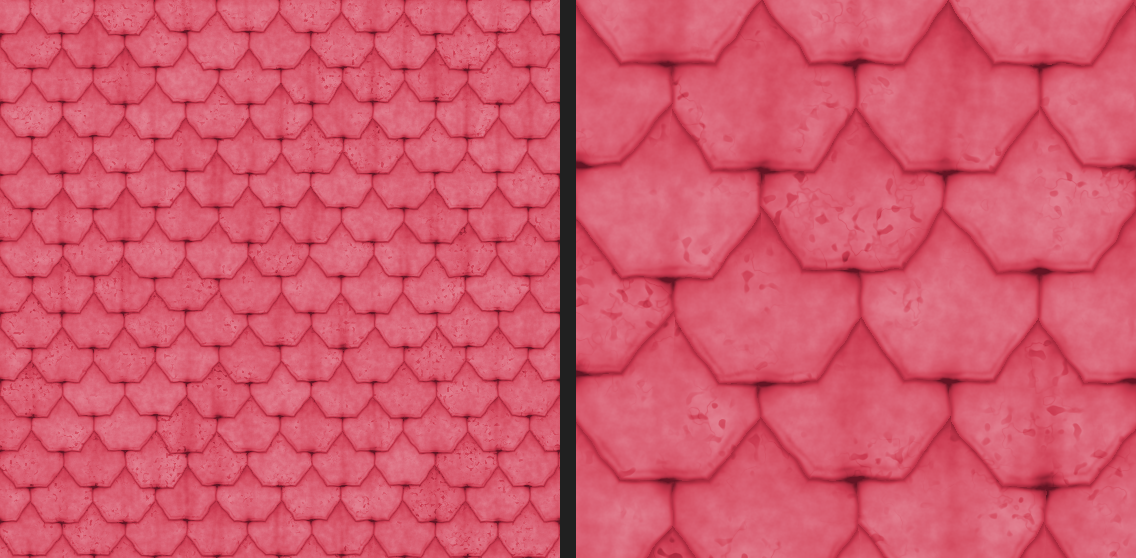
Left: the whole. Right: its middle third, enlarged.
A WebGL 1 fragment shader for this texture:

```glsl
precision highp float;

uniform vec2 u_resolution;

// Layout, lengths in tile widths
const vec2 TILES = vec2(9.0, 16.0);
const float ROW_OFFSET = 0.05;
const float ROW_HEIGHT = 0.56;
const float FLAT_HALF = 0.25;
const float SHOULDER = 0.34;
const float JITTER = 0.05;
const float WOBBLE = 0.022;

// Creases and wear
const float LINE_WIDTH = 0.017;
const float SHADOW_WIDTH = 0.055;
const vec2 SPOT_SIZE = vec2(0.06, 0.075);
const float STAIN_WIDTH = 0.15;
const float BASE_TONE = 0.92;

// Tone ramp, dark to light
const vec3 MAROON = vec3(0.40, 0.08, 0.14);
const vec3 WINE = vec3(0.66, 0.16, 0.24);
const vec3 CRIMSON = vec3(0.80, 0.23, 0.32);
const vec3 ROSE = vec3(0.84, 0.32, 0.40);
const vec3 PINK = vec3(0.86, 0.39, 0.47);
const vec3 BLUSH = vec3(0.88, 0.48, 0.55);
const vec3 PALE = vec3(0.91, 0.58, 0.64);

float hash(vec2 c) {
  return fract(sin(dot(c, vec2(127.1, 311.7))) * 43758.5);
}

float cornerSlope(vec2 cell, vec2 offset, vec2 period) {
  float angle = 6.2832 * hash(mod(cell, period));
  return dot(vec2(cos(angle), sin(angle)), offset);
}

// Gradient noise that wraps at the canvas edges
float noise(vec2 uv, vec2 period) {
  vec2 p = uv * period;
  vec2 c = floor(p);
  vec2 f = p - c;
  vec2 w = f * f * f * (f * (f * 6.0 - 15.0) + 10.0);
  vec2 e = vec2(1.0, 0.0);
  float low = mix(cornerSlope(c, f, period), cornerSlope(c + e.xy, f - e.xy, period), w.x);
  float high = mix(cornerSlope(c + e.yx, f - e.yx, period), cornerSlope(c + e.xx, f - e.xx, period), w.x);
  return mix(low, high, w.y);
}

float fbm(vec2 uv, vec2 period) {
  float sum = 0.0;
  float gain = 0.6;
  for (int i = 0; i < 4; i++) {
    sum += gain * noise(uv, period);
    period *= 2.0;
    gain *= 0.55;
  }
  return sum;
}

float tileEdge(float column, float row) {
  return column + JITTER * (hash(mod(vec2(column, row), TILES) + 31.0) - 0.5);
}

// Inside distance to a clipped slate; q is measured from its bottom centre
float slate(vec2 p, float row, out vec2 id, out vec2 q) {
  float x = p.x + 0.5 * mod(row, 2.0);
  float nearest = floor(x + 0.5);
  float column = nearest - step(x, tileEdge(nearest, row));
  float left = tileEdge(column, row);
  float right = tileEdge(column + 1.0, row);
  id = mod(vec2(column, row), TILES);
  q.x = x - 0.5 * (left + right);
  q.y = (p.y - row) * ROW_HEIGHT - JITTER * (hash(id + 7.0) - 0.5);
  float halfWidth = 0.5 * (right - left);
  float foot = FLAT_HALF + JITTER * (hash(id + vec2(sign(q.x), 53.0)) - 0.5);
  vec2 normal = normalize(vec2(-SHOULDER, halfWidth - foot));
  float slant = dot(vec2(abs(q.x) - foot, q.y), normal);
  return min(min(halfWidth - abs(q.x), q.y), slant);
}

float band(float d, float width) {
  return exp(-d * d / (width * width));
}

vec3 ramp(float t) {
  vec3 c = mix(MAROON, WINE, clamp(t / 0.25, 0.0, 1.0));
  c = mix(c, CRIMSON, clamp((t - 0.25) / 0.25, 0.0, 1.0));
  c = mix(c, ROSE, clamp((t - 0.5) / 0.2, 0.0, 1.0));
  c = mix(c, PINK, clamp((t - 0.7) / 0.15, 0.0, 1.0));
  c = mix(c, BLUSH, clamp((t - 0.85) / 0.15, 0.0, 1.0));
  return mix(c, PALE, clamp((t - 1.0) / 0.25, 0.0, 1.0));
}

void main() {
  vec2 uv = gl_FragCoord.xy / u_resolution;
  float lineWidth = max(LINE_WIDTH, 0.7 * TILES.x / u_resolution.x);
  vec2 wobble = vec2(noise(uv, vec2(60.0)), noise(uv + 0.37, vec2(60.0)));
  vec2 p = uv * TILES - vec2(0.0, ROW_OFFSET) + WOBBLE * wobble * vec2(1.0, 1.8);

  // Overlapping rows, back to front
  vec2 id = vec2(0.0), q = vec2(0.0), rowId, rowQ;
  float edge = 1.0, crease = 0.0, shadow = 0.0, spot = 0.0;
  for (int i = -1; i <= 1; i++) {
    float d = slate(p, floor(p.y) + float(i), rowId, rowQ);
    float line = band(d, lineWidth) * mix(1.0, 0.7, smoothstep(0.15, 0.35, abs(rowQ.x)));
    spot += band(length(rowQ / SPOT_SIZE), 1.0);
    if (d > 0.0) {
      id = rowId;
      q = rowQ;
      edge = d;
      crease = line;
      shadow = 0.0;
    } else {
      crease = max(crease, line);
      shadow = max(shadow, exp(d / SHADOW_WIDTH));
    }
  }

  // Stone grain, shifted on every slate
  vec2 grainUv = uv + vec2(hash(id + 3.0), hash(id + 11.0));
  float cloud = fbm(grainUv, vec2(22.0));
  float grain = fbm(grainUv, vec2(90.0));
  float wear = hash(id + 19.0);
  float tone = BASE_TONE + 0.1 * (hash(id) - 0.5) + 0.2 * cloud + 0.2 * grain;

  // Vertical stains, darker rims and tops
  float streak = 0.7 + 0.8 * noise(grainUv, vec2(110.0, 14.0));
  tone -= 0.26 * hash(id + 23.0) * band(q.x, STAIN_WIDTH) * streak;
  tone -= 0.16 * exp(-edge / 0.07) + 0.16 * smoothstep(0.4, 0.95, q.y);

  // Pits, scuffs and flaked lower rims
  float patchy = smoothstep(-0.15, 0.4, cloud + 0.4 * (wear - 0.5));
  float pits = smoothstep(0.2, 0.42, noise(grainUv, vec2(150.0)) + 0.3 * grain);
  float scuff = band(fbm(grainUv + 0.19, vec2(34.0)), 0.025);
  float flake = band(edge - 0.045 - 0.05 * cloud, 0.014) * (1.0 - smoothstep(0.2, 0.34, q.y));
  tone -= 0.36 * pits * patchy + 0.15 * scuff * patchy + 0.17 * flake * streak;

  // Creases and the dark joints
  tone -= 0.3 * shadow;
  tone = mix(tone, 0.16, clamp(crease * (0.82 + 0.5 * grain), 0.0, 1.0));
  tone -= 0.45 * spot * (0.8 + 0.7 * grain);
  gl_FragColor = vec4(ramp(tone), 1.0);
}
```
